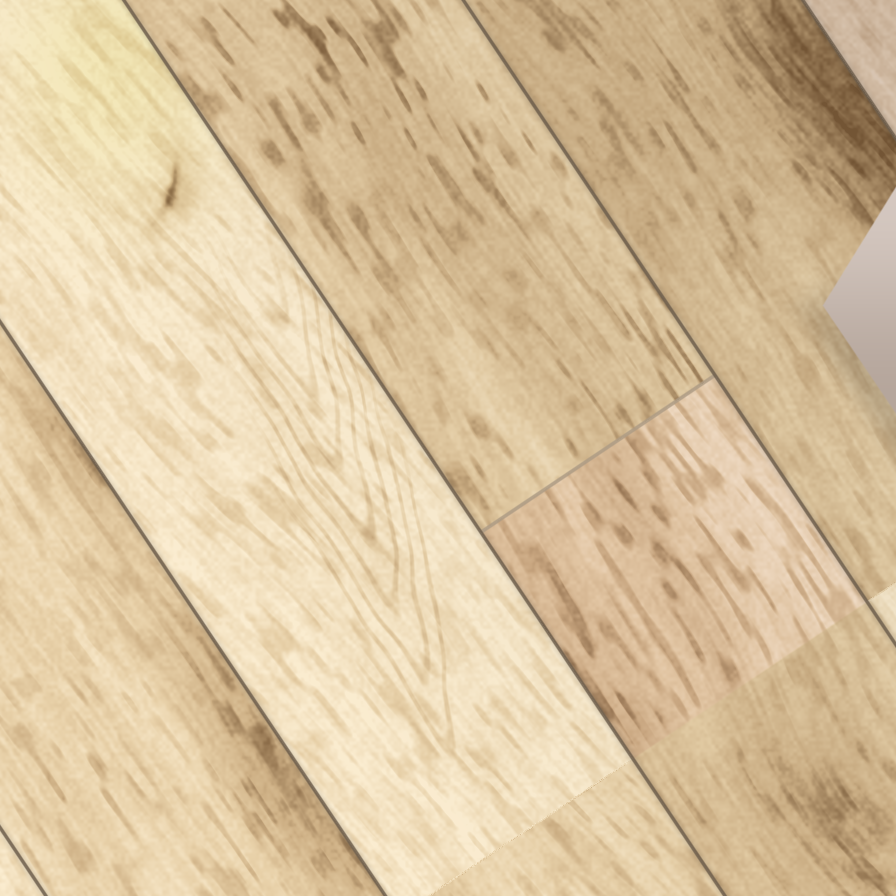
Reproduce this texture procedurally as a three.js fragment shader.

```glsl
varying vec2 vUv;

float hash(vec2 p) {
  vec3 q = fract(vec3(p.xyx) * 0.1031);
  q += dot(q, q.yzx + 33.33);
  return fract((q.x + q.y) * q.z);
}

float noise(vec2 p) {
  vec2 i = floor(p), f = fract(p);
  f = f * f * (3.0 - 2.0 * f);
  return mix(mix(hash(i), hash(i + vec2(1.0, 0.0)), f.x),
             mix(hash(i + vec2(0.0, 1.0)), hash(i + 1.0), f.x), f.y);
}

float blob(vec2 p, vec2 center, vec2 radius) {
  vec2 d = (p - center) / radius;
  return exp(-dot(d, d));
}

float isRow(float row, float wanted) {
  return 1.0 - step(0.5, abs(row - wanted));
}

// Cream through beige and tan to brown
vec3 woodRamp(float tone) {
  float t = clamp(tone, 0.0, 1.15) * 3.0;
  vec3 c = mix(vec3(0.965, 0.91, 0.80), vec3(0.89, 0.80, 0.645), clamp(t, 0.0, 1.0));
  c = mix(c, vec3(0.79, 0.675, 0.51), clamp(t - 1.0, 0.0, 1.0));
  return mix(c, vec3(0.56, 0.44, 0.30), clamp(t - 2.0, 0.0, 1.4));
}

void main() {
  // Board frame: x runs across the planks, y along them
  vec2 p = vec2(vUv.x, 1.0 - vUv.y);
  vec2 board = vec2(dot(p, vec2(0.830, -0.557)), dot(p, vec2(0.557, 0.830)));
  float plank = (board.x - 0.1146) / 0.3145;
  float row = floor(plank);
  float side = fract(plank);
  float left = isRow(row, -2.0), pale = isRow(row, -1.0);
  float middle = isRow(row, 0.0), right = isRow(row, 1.0);
  float lower = smoothstep(1.095, 1.098, board.y);
  float second = middle * step(0.792, board.y) * (1.0 - lower);

  // Base tone of each piece
  float tone = 0.16 + 0.08 * left - 0.08 * pale + 0.24 * isRow(row, 2.0);
  tone += middle * 0.20 + right * mix(0.40, 0.24, smoothstep(0.5, 1.0, board.y));
  tone += lower * (0.22 * pale + 0.06 * middle - 0.30 * right);
  tone += second * (0.10 - 0.28 * side);

  // Stains and shaded corner
  tone += left * 0.50 * blob(board, vec2(-0.215, 0.90), vec2(0.055, 0.20));
  tone += left * 0.42 * blob(board, vec2(-0.205, 0.45), vec2(0.045, 0.14));
  tone += right * 0.50 * blob(board, vec2(0.735, 0.64), vec2(0.08, 0.20));
  tone += middle * 0.14 * blob(board, vec2(0.27, 0.38), vec2(0.09, 0.25));

  // Wavy grain: broad bands, fibres, broken pores and speckle
  vec2 seed = vec2(row * 17.3 + 60.0, 9.0 * (lower + second) + 20.0);
  vec2 grain = board;
  grain.x += 0.035 * (noise(board * vec2(7.0, 4.0) + seed) - 0.5);
  grain.x -= pale * 0.13 * (board.y - 0.5);
  float bands = noise(grain * vec2(24.0, 2.6) + seed);
  float fibres = noise(grain * vec2(210.0, 16.0) + seed);
  float pores = smoothstep(0.52, 0.86, noise(grain * vec2(125.0, 26.0) + seed));
  float patches = noise(board * vec2(11.0, 5.0) + seed + 40.0);
  float contrast = 0.65 + 0.45 * middle * (1.0 - lower) + 0.2 * left - 0.1 * right;
  tone += (bands - 0.5) * 0.24 * contrast + (fibres - 0.5) * 0.16;
  tone += pores * contrast * (0.12 + 0.34 * patches);
  tone += (noise(p * 240.0) - 0.5) * 0.13 + (noise(p * 110.0) - 0.5) * 0.07;

  // Nested pointed arches on the pale plank
  vec2 a = p - vec2(0.521, 0.872);
  float rise = dot(a, vec2(-0.376, -0.927));
  float spread = dot(a, vec2(0.927, -0.376)) + 0.012 * (noise(p * 18.0) - 0.5);
  float arch = rise - 5.5 * sqrt(spread * spread + 0.00012) + 0.06;
  float ring = abs(fract(arch / 0.085) - 0.5);
  float archFade = smoothstep(-0.03, 0.03, arch) * (1.0 - smoothstep(0.045, 0.085, abs(spread)))
                 * (1.0 - smoothstep(0.45, 0.75, rise));
  tone += pale * archFade * (1.0 - smoothstep(0.05, 0.22, ring)) * (0.14 + 0.22 * noise(p * 90.0));

  // Slim knot on the pale plank
  vec2 k = p - vec2(0.193, 0.212);
  vec2 knot = vec2(dot(k, vec2(0.952, 0.305)), dot(k, vec2(-0.305, 0.952)));
  knot.x += 5.0 * knot.y * knot.y + 0.006 * (noise(p * 80.0) - 0.5);
  tone += pale * (0.65 * blob(knot, vec2(0.0), vec2(0.006, 0.032))
                + 0.28 * blob(knot, vec2(0.008, 0.0), vec2(0.022, 0.045)));

  // Ringed knot on the lower middle piece
  vec2 r = (board - vec2(0.272, 1.264)) * vec2(1.0, 0.55);
  float ringDist = length(r) + 0.025 * (noise(p * 15.0) - 0.5);
  float swirl = 0.5 + 0.5 * sin(ringDist * 260.0);
  tone += middle * lower * exp(-ringDist * ringDist * 150.0) * (0.20 + 0.24 * swirl * patches);
  tone += middle * lower * 0.25 * blob(r, vec2(0.0), vec2(0.025, 0.02));

  // Colour casts and light falling from the left
  vec3 color = woodRamp(tone);
  color *= mix(vec3(1.0), vec3(0.995, 0.965, 0.985), second);
  color *= mix(vec3(1.0), vec3(0.97, 0.97, 1.06), isRow(row, 2.0));
  color *= mix(vec3(1.0), vec3(0.98, 0.99, 0.89), pale * blob(p, vec2(0.13, 0.07), vec2(0.13, 0.15)));
  color *= mix(1.02, 0.96, smoothstep(-0.3, 0.8, board.x));

  // Long seams and the one grouted end joint
  float seamDist = min(side, 1.0 - side) * 0.3145;
  float seam = 1.0 - smoothstep(0.0009, 0.0029, seamDist);
  float joint = middle * (1.0 - smoothstep(0.0010, 0.0030, abs(board.y - 0.792)));
  color *= 1.0 - 0.10 * (1.0 - smoothstep(0.0, 0.009, seamDist));
  color = mix(color, vec3(0.68, 0.61, 0.52), joint * 0.85);
  color = mix(color, vec3(0.43, 0.37, 0.30), seam * 0.85);

  // Grey block at the right edge with its soft shadow
  vec2 b = p - vec2(0.918, 0.341);
  float block = min(dot(b, vec2(0.851, 0.525)), dot(b, vec2(0.828, -0.561)));
  color *= 1.0 - 0.14 * smoothstep(-0.045, -0.005, block) * smoothstep(0.28, 0.40, p.y);
  vec3 blockColor = mix(vec3(0.83, 0.78, 0.75), vec3(0.71, 0.65, 0.61), smoothstep(0.22, 0.45, p.y));
  color = mix(color, blockColor, smoothstep(-0.001, 0.0015, block));

  gl_FragColor = vec4(color, 1.0);
}
```
